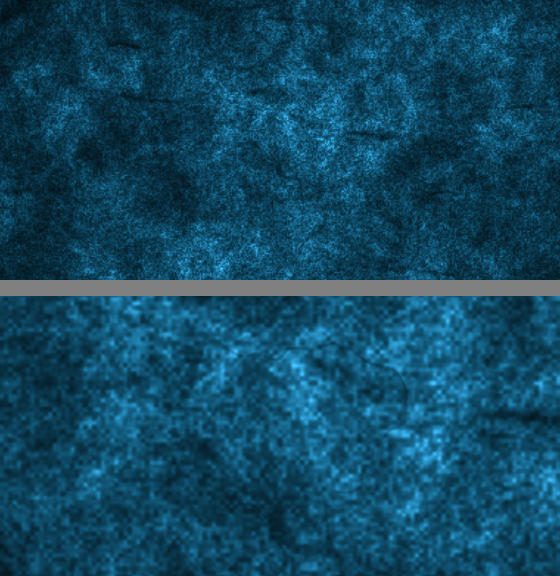
Top: the whole. Bottom: its middle third, enlarged.
Write a Shadertoy shader that draws this texture.

```glsl
// Weathered blue plaster: a soft central glow over layered cloudy stains,
// mottled wear, fine grain, thin veins and dark horizontal creases.
// All layers add up as log brightness, which is then tinted blue.

const float BASE_TONE = 0.325;
const vec3 DEEP_TINT = vec3(0.11, 0.72, 1.0);
const vec3 BRIGHT_TINT = vec3(0.26, 0.75, 1.0);
const vec2 GLOW_CENTER = vec2(0.56, 0.43);
const float GLOW_GAIN = 0.25;
const float GLOW_FALLOFF = 1.25;
const float STAIN_AMOUNT = 0.16;
const float DRIP_AMOUNT = 0.06;
const float MOTTLE_AMOUNT = 0.18;
const float GRAIN_AMOUNT = 0.17;
const float VEIN_DEPTH = 0.22;
const float CREASE_DEPTH = 0.6;
const int CREASE_COUNT = 14;

// Integer hash of a lattice cell, in 0..1
float hash(vec2 cell) {
    uvec2 q = uvec2(ivec2(cell)) * uvec2(1597334673u, 3812015801u);
    uint h = (q.x ^ q.y) * 1597334673u;
    h = (h ^ (h >> 15)) * 2246822519u;
    h ^= h >> 13;
    return float(h >> 8) / 16777216.0;
}

// Smooth value noise, in -1..1
float noise(vec2 p) {
    vec2 cell = floor(p);
    vec2 f = fract(p);
    f = f * f * (3.0 - 2.0 * f);
    float low = mix(hash(cell), hash(cell + vec2(1, 0)), f.x);
    float high = mix(hash(cell + vec2(0, 1)), hash(cell + vec2(1, 1)), f.x);
    return 2.0 * mix(low, high, f.y) - 1.0;
}

// Rotated octaves, scaled to a spread of about one
float fbm(vec2 p, float gain) {
    float sum = 0.0, amp = 1.0, power = 0.0;
    for (int i = 0; i < 5; i++) {
        sum += amp * noise(p);
        power += amp * amp;
        amp *= gain;
        p = mat2(1.6, 1.2, -1.2, 1.6) * p + 17.3;
    }
    return sum / (0.43 * sqrt(power));
}

// Tapered, wavering horizontal folds with worn gaps
float creases(vec2 p, float aspect) {
    float dark = 0.0;
    float waver = 0.02 * noise(p * vec2(5.0, 2.0)) + 0.006 * noise(p * 30.0);
    float wear = smoothstep(-0.5, 0.6, noise(p * vec2(14.0, 30.0) + 5.0));
    for (int i = 0; i < CREASE_COUNT; i++) {
        float id = float(i);
        vec2 center = vec2(aspect * hash(vec2(id, 301)), hash(vec2(id, 302)));
        float halfLength = mix(0.08, 0.32, hash(vec2(id, 303)));
        float thickness = mix(0.004, 0.014, hash(vec2(id, 304)));
        vec2 d = p - center;
        d.y += waver + 0.08 * (hash(vec2(id, 305)) - 0.5) * d.x;
        float taper = 1.0 - smoothstep(0.2, 1.0, abs(d.x) / halfLength);
        float across = d.y / thickness;
        dark = max(dark, taper * exp(-across * across));
    }
    return dark * mix(0.25, 1.0, wear);
}

// Hairline veins along noise zero lines, visible only in patches
float veins(vec2 p) {
    float line = abs(fbm(p * 4.0 + 61.0, 0.5));
    float patches = smoothstep(0.1, 0.6, noise(p * 5.0 + 83.0));
    return (1.0 - smoothstep(0.0, 0.09, line)) * patches;
}

void mainImage(out vec4 fragColor, in vec2 fragCoord) {
    vec2 uv = fragCoord / iResolution.xy;
    vec2 p = fragCoord / iResolution.y;
    float aspect = iResolution.x / iResolution.y;

    // Central glow
    vec2 offset = (uv - GLOW_CENTER) * vec2(1.1, 1.0);
    float light = GLOW_GAIN - GLOW_FALLOFF * dot(offset, offset);

    // Stains, drips and mottled wear
    vec2 warp = 0.04 * vec2(noise(p * 7.0 + 11.0), noise(p * 7.0 + 29.0));
    light += STAIN_AMOUNT * fbm((p + warp) * 3.2 + 7.0, 0.6);
    light += DRIP_AMOUNT * fbm(p * vec2(9.0, 2.5) + 41.0, 0.6);
    light += MOTTLE_AMOUNT * fbm((p + warp) * 11.0 + 23.0, 0.78);

    // Fine grain
    float grain = noise(p * 190.0) + 0.7 * noise(p * 105.0 + 47.0);
    light += GRAIN_AMOUNT * grain / 0.52;

    // Surface damage
    light -= VEIN_DEPTH * veins(p);
    light -= CREASE_DEPTH * creases(p, aspect);

    float tone = min(BASE_TONE * exp(light), 1.0);
    vec3 color = tone * mix(DEEP_TINT, BRIGHT_TINT, tone * tone);
    fragColor = vec4(color, 1.0);
}
```
